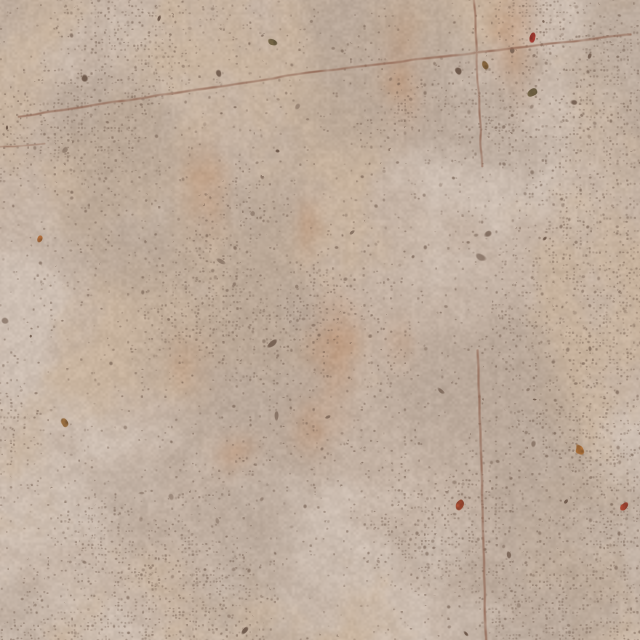
Reproduce this texture procedurally as a Shadertoy shader.

```glsl
// Weathered beige concrete: cloudy pale and tan tones, vertical rust stains,
// fine dark pores, a few thin brown scored lines and scattered seeds.
// Layers of value noise give the tones; hashed cells scatter the specks.

#define PALE   vec3(0.808, 0.750, 0.702)
#define MID    vec3(0.772, 0.702, 0.645)
#define TAN    vec3(0.785, 0.700, 0.612)
#define SHADE  vec3(0.700, 0.632, 0.575)
#define RUST   vec3(0.745, 0.580, 0.455)
#define PORE   vec3(0.430, 0.345, 0.290)
#define SCORE  vec3(0.570, 0.400, 0.325)
#define GRAIN  0.075
#define STAINS 11
#define SEEDS  9

float hash(vec2 p) {
    return fract(sin(dot(p, vec2(127.1, 311.7))) * 43758.5453);
}

vec2 hash2(vec2 p) {
    return vec2(hash(p), hash(p + 57.3));
}

float noise(vec2 p) {
    vec2 i = floor(p), f = fract(p);
    f = f * f * (3.0 - 2.0 * f);
    return mix(mix(hash(i), hash(i + vec2(1, 0)), f.x),
               mix(hash(i + vec2(0, 1)), hash(i + vec2(1, 1)), f.x), f.y);
}

float fbm(vec2 p) {
    float sum = 0.0, amp = 0.5;
    for (int i = 0; i < 5; i++) {
        sum += amp * noise(p);
        p = mat2(1.6, 1.2, -1.2, 1.6) * p + 7.7;
        amp *= 0.5;
    }
    return sum / 0.97;
}

// Round specks, at most one per cell; chance is the share of filled cells.
float specks(vec2 uv, float cells, float chance, float size, float px) {
    vec2 p = uv * cells + 0.5 * vec2(noise(uv * 31.0), noise(uv * 29.0 + 5.0));
    vec2 id = floor(p);
    vec2 d = fract(p) - mix(vec2(0.3), vec2(0.7), hash2(id + 3.1));
    d.y *= 0.8 + 0.5 * hash(id + 8.4);
    float radius = size * (0.5 + 0.5 * hash(id + 1.7));
    float soft = px * cells;
    float dot_ = 1.0 - smoothstep(radius - soft, radius + soft, length(d));
    return dot_ * step(hash(id), chance) * (0.4 + 0.6 * hash(id + 4.9));
}

// Thin scored line from a to b with a slightly wavering, broken edge.
float scored(vec2 uv, vec2 a, vec2 b, float width, float px) {
    vec2 ab = b - a;
    float t = clamp(dot(uv - a, ab) / dot(ab, ab), 0.0, 1.0);
    float wobble = 0.002 * (noise(uv * 40.0) - 0.5);
    float d = length(uv - a - ab * t + wobble);
    float wear = 0.5 + 0.5 * noise(uv * 90.0);
    return wear * (1.0 - smoothstep(width - px, width + px, d));
}

void mainImage(out vec4 fragColor, in vec2 fragCoord) {
    vec2 uv = fragCoord / iResolution.xy;
    float px = 1.0 / min(iResolution.x, iResolution.y);

    // Cloudy ground
    float cloud = fbm(uv * 4.0 + 2.0);
    float mottle = fbm(uv * 22.0 + 11.0);
    float warm = fbm(uv * vec2(5.5, 4.0) + 31.0);
    vec3 col = mix(MID, PALE, smoothstep(0.36, 0.64, cloud * 0.65 + mottle * 0.35));
    col = mix(col, TAN, 0.85 * smoothstep(0.46, 0.68, warm * 0.75 + mottle * 0.25));
    float right = smoothstep(0.45, 1.0, uv.x);
    float grime = smoothstep(0.46, 0.72, fbm(uv * 5.0 + 53.0) + 0.08 * right);
    col = mix(col, SHADE, 0.6 * grime);

    // Rust stains, longer and denser toward the top
    float rust = 0.0;
    for (int i = 0; i < STAINS; i++) {
        vec2 seed = vec2(float(i), 4.0);
        vec2 at = hash2(seed);
        at = vec2(0.28 + 0.66 * at.x, 1.0 - 0.85 * at.y * at.y);
        vec2 extent = mix(vec2(0.04, 0.03), vec2(0.02, 0.07), at.y)
                    * (0.7 + 0.6 * hash(seed + 9.0));
        vec2 warp = 0.05 * (vec2(fbm(uv * 11.0), fbm(uv * 11.0 + 17.0)) - 0.5);
        vec2 d = (uv + warp - at) / extent;
        rust += exp(-dot(d, d)) * (0.35 + 0.4 * hash(seed + 5.0));
    }
    col = mix(col, RUST, min(rust, 0.8) * (0.4 + 0.7 * mottle));

    // Sandy grain
    float grain = 0.6 * noise(uv * 240.0) + 0.4 * noise(uv * 115.0 + 9.0) - 0.5;
    col += GRAIN * grain;

    // Pores, gathered in grimy patches
    float gather = smoothstep(0.4, 0.75, fbm(uv * 6.0 + 71.0) + 0.12 * right);
    float pores = 0.55 * specks(uv, 190.0, 0.05 + 0.30 * gather, 0.36, px);
    pores = max(pores, 0.65 * specks(uv + 0.37, 90.0, 0.02 + 0.08 * gather, 0.24, px));
    pores = max(pores, specks(uv + 0.71, 24.0, 0.05, 0.13, px));
    col = mix(col, PORE, pores);

    // Scored lines
    float line = scored(uv, vec2(0.03, 0.818), vec2(0.50, 0.889), 0.0017, px);
    line = max(line, scored(uv, vec2(0.50, 0.889), vec2(0.985, 0.946), 0.0017, px));
    line = max(line, scored(uv, vec2(0.0, 0.770), vec2(0.07, 0.776), 0.0012, px));
    line = max(line, scored(uv, vec2(0.741, 1.0), vec2(0.753, 0.74), 0.0016, px));
    line = max(line, scored(uv, vec2(0.747, 0.453), vec2(0.759, 0.0), 0.0018, px));
    col = mix(col, SCORE, 0.85 * line);

    // Fallen seeds: small tilted ovals from red through amber to olive
    for (int i = 0; i < SEEDS; i++) {
        vec2 seed = vec2(float(i), 23.0);
        float turn = 6.283 * hash(seed + 2.0), kind = hash(seed + 6.0);
        vec2 d = mat2(cos(turn), sin(turn), -sin(turn), cos(turn)) * (uv - hash2(seed));
        float size = 0.005 + 0.004 * hash(seed + 3.0);
        float shape = length(d * vec2(1.0, 1.5)) - size * (0.8 + 0.4 * noise(uv * 150.0));
        vec3 tint = mix(vec3(0.58, 0.16, 0.13), vec3(0.62, 0.38, 0.16), smoothstep(0.2, 0.5, kind));
        tint = mix(tint, vec3(0.36, 0.31, 0.20), smoothstep(0.55, 0.9, kind));
        tint *= 0.8 + 0.4 * noise(uv * 200.0);
        col = mix(col, tint, 0.9 * (1.0 - smoothstep(-px, px, shape)));
    }

    fragColor = vec4(clamp(col, 0.0, 1.0), 1.0);
}
```
